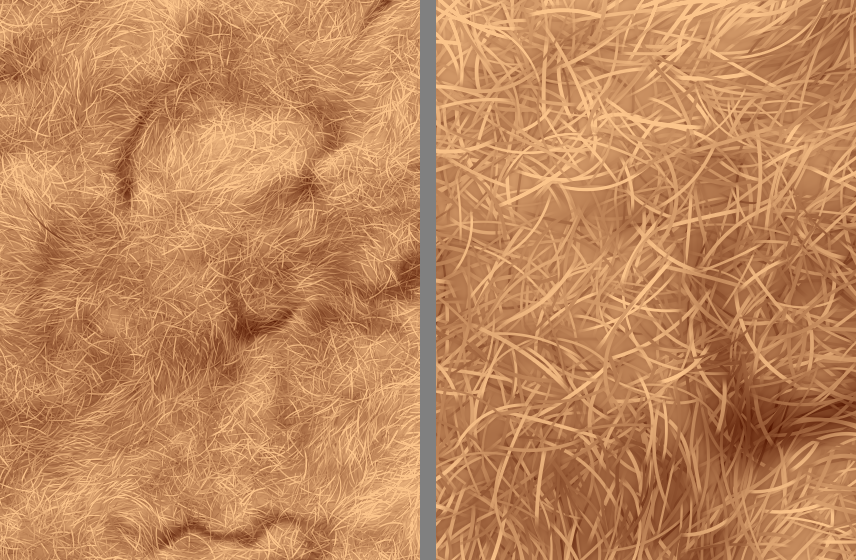
Left, the full canvas; right, a detail of the centre.
This texture is drawn by a WebGL 1 fragment shader. Its source:

```glsl
precision highp float;
uniform vec2 u_resolution;

const vec3 DARK_HUSK = vec3(0.49, 0.25, 0.13);
const vec3 PALE_STRAW = vec3(0.91, 0.69, 0.48);
const int LAYERS = 26;

vec4 hash4(vec3 p) {
  vec4 q = fract(p.xyzx * vec4(0.1031, 0.1030, 0.0973, 0.1099));
  q += dot(q, q.wzxy + 33.33);
  return fract((q.xxyz + q.yzzw) * q.zywx);
}

float noise(vec2 p, float seed) {
  vec2 i = floor(p);
  vec2 f = fract(p);
  f = f * f * (3.0 - 2.0 * f);
  float a = hash4(vec3(i, seed)).x;
  float b = hash4(vec3(i + vec2(1.0, 0.0), seed)).x;
  float c = hash4(vec3(i + vec2(0.0, 1.0), seed)).x;
  float d = hash4(vec3(i + 1.0, seed)).x;
  return mix(mix(a, b, f.x), mix(c, d, f.x), f.y);
}

float fbm(vec2 p, float seed) {
  float sum = 0.0;
  float gain = 0.53;
  for (int i = 0; i < 4; i++) {
    sum += gain * noise(p, seed + float(i));
    p = mat2(1.6, 1.2, -1.2, 1.6) * p;
    gain *= 0.5;
  }
  return sum;
}

vec2 rotate(vec2 p, float angle) {
  float c = cos(angle);
  float s = sin(angle);
  return vec2(c * p.x + s * p.y, c * p.y - s * p.x);
}

// Combing direction of the fibre mat
float flowAngle(vec2 p) {
  return 0.3 + 0.8 * sin(p.x * 9.0 + 2.0 * sin(p.y * 7.0 + 1.0))
    + 0.8 * sin(p.y * 15.0 - p.x * 6.0 + 2.0 * sin(p.x * 13.0));
}

// Distance to a bent strand
float bentDistance(vec2 q, float bend) {
  float slope = 2.0 * bend * q.x;
  return abs(q.y - bend * q.x * q.x) / sqrt(1.0 + slope * slope);
}

// Paints one sheet of scattered strands, each with a faint soft shadow
float paintStrands(float tone, vec2 p, float size, float seed, float halfWidth,
                   float density, float strandTone, float contrast) {
  vec2 shift = seed * vec2(0.37, 0.73);
  vec2 g = p / size + shift;
  float pixel = 1.0 / (u_resolution.y * size);
  for (int y = -1; y <= 1; y++) {
    for (int x = -1; x <= 1; x++) {
      vec2 cell = floor(g) + vec2(float(x), float(y));
      vec4 place = hash4(vec3(cell, seed));
      vec2 center = cell + place.xy;
      vec2 q = g - center;
      if (dot(q, q) < 0.95) {
        vec4 look = hash4(vec3(cell, seed + 57.0));
        vec2 world = (center - shift) * size;
        float spread = 1.9 + 1.1 * sin(world.x * 13.0 + 3.0 * sin(world.y * 9.0));
        q = rotate(q, flowAngle(world) + (place.z - place.w) * spread);
        float d = bentDistance(q, look.x - 0.5);
        float width = halfWidth * mix(0.65, 1.35, fract(look.y * 7.0)) / size;
        float reach = mix(0.4, 0.86, look.z);
        float body = step(look.w, density) * (1.0 - smoothstep(reach * 0.6, reach, abs(q.x)));
        float cover = clamp((width - d) / pixel + 0.5, 0.0, 1.0);
        float shadow = 1.0 - smoothstep(width, width * 3.5 + pixel, d);
        tone -= 0.04 * shadow * body;
        tone = mix(tone, strandTone + (look.y - 0.5) * contrast, cover * body);
      }
    }
  }
  return tone;
}

// Broad lumps, lit from above, with dark creases between them
float reliefTone(vec2 p) {
  vec2 warp = vec2(fbm(p * 5.0, 11.0), fbm(p * 5.0, 23.0)) - 0.5;
  vec2 w = rotate(p + 0.22 * warp, 0.45) * vec2(2.8, 5.2);
  float height = fbm(w, 31.0);
  float light = height - fbm(w + vec2(-0.06, 0.22), 31.0);
  float crease = 1.0 - smoothstep(0.0, 0.12, abs(noise(w * 1.1, 43.0) - 0.46));
  crease *= smoothstep(0.45, 0.75, noise(p * 5.5, 47.0));
  float mottle = fbm(p * 24.0, 53.0) - 0.5;
  return 0.85 * (height - 0.5) + 0.7 * light - 0.5 * crease + 0.45 * mottle;
}

void main() {
  vec2 p = gl_FragCoord.xy / u_resolution.y;

  // Fibres, from the deep sheets to the top ones
  float tone = 0.68;
  for (int i = 0; i < LAYERS; i++) {
    float depth = float(i) / float(LAYERS - 1);
    float size = mix(0.030, 0.056, fract(float(i) * 0.618));
    tone = paintStrands(tone, p, size, float(i) + 3.0, 0.0009, 1.0,
                        mix(0.70, 0.97, depth), 0.75);
  }

  // A few thick brown stalks
  tone = paintStrands(tone, p, 0.11, 91.0, 0.0017, 0.07, 0.5, 0.5);

  tone = clamp(tone + reliefTone(p), -0.4, 1.18);
  gl_FragColor = vec4(mix(DARK_HUSK, PALE_STRAW, tone), 1.0);
}
```
